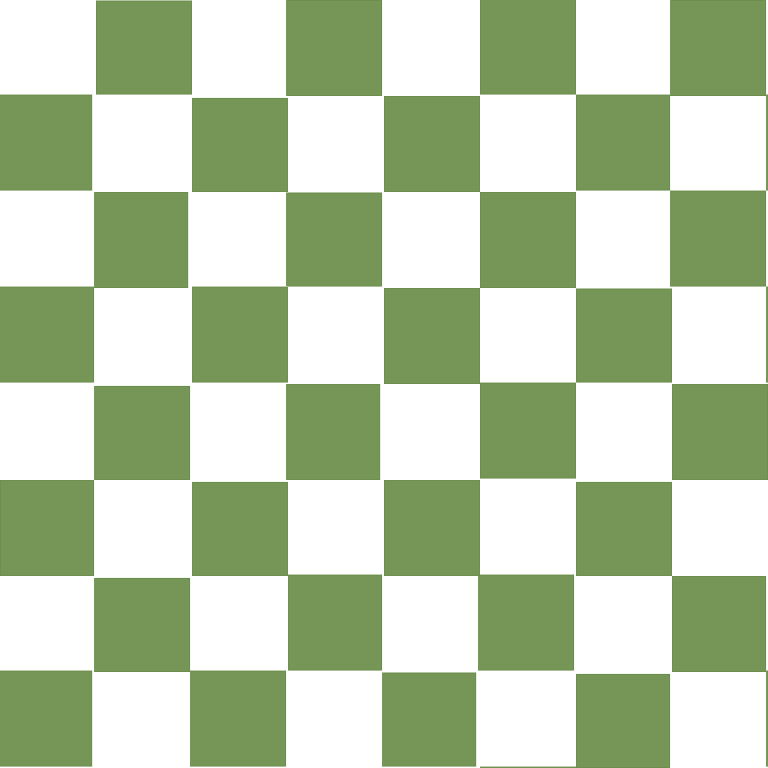
A WebGL 1 fragment shader for this pattern:

```glsl
precision highp float;
// Green and white checkerboard, eight by eight, with slightly misplaced squares.
uniform vec2 u_resolution;

const float CELLS = 8.0;

vec2 hash2(vec2 p) {
  vec2 q = vec2(dot(p, vec2(12.7, 31.1)), dot(p, vec2(26.9, 18.3)));
  return fract(sin(q + 1.7) * 437.58);
}

// Signed distance to the square of one cell, in cell units.
float squareDistance(vec2 p, vec2 cell) {
  vec2 id = mod(cell, CELLS); // wraps the variation at the canvas edges
  vec2 shift = vec2(-0.02, 0.015) * step(0.6, hash2(id));
  vec2 size = 1.0 - 0.02 * step(0.72, hash2(id + 9.0));
  vec2 d = abs(p - cell - shift - 0.5 * size) - 0.5 * size;
  return max(d.x, d.y);
}

void main() {
  vec2 p = gl_FragCoord.xy / u_resolution * CELLS;
  float pixel = CELLS / min(u_resolution.x, u_resolution.y);

  // Nearest green square, since neighbours may spill over their cell.
  float dist = 1.0;
  for (int j = -1; j <= 1; j++) {
    for (int i = -1; i <= 1; i++) {
      vec2 cell = floor(p) + vec2(float(i), float(j));
      if (mod(cell.x + cell.y, 2.0) < 0.5) {
        dist = min(dist, squareDistance(p, cell));
      }
    }
  }

  // Flat green with a faintly darker rim on white.
  float rim = smoothstep(-0.012 - 0.5 * pixel, -0.012 + 0.5 * pixel, dist);
  vec3 green = mix(vec3(0.46, 0.59, 0.34), vec3(0.43, 0.56, 0.30), rim);
  float cover = clamp(0.5 - dist / pixel, 0.0, 1.0);
  gl_FragColor = vec4(mix(vec3(1.0), green, cover), 1.0);
}
```
